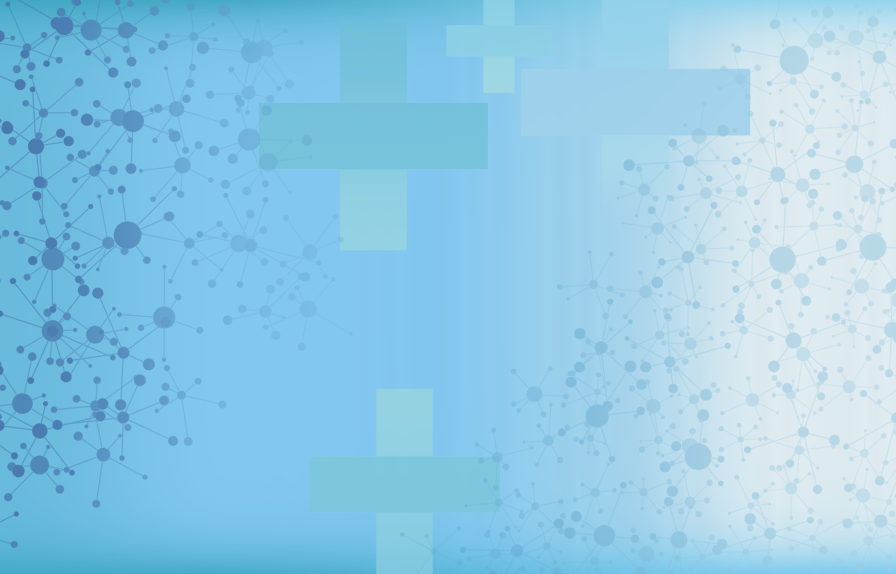
A Shadertoy shader for this background:

```glsl
float hash(vec2 p) {
    return fract(sin(dot(p, vec2(127.1, 311.7))) * 43758.5453);
}

float segmentDist(vec2 p, vec2 a, vec2 b) {
    vec2 ab = b - a;
    return length(p - a - ab * clamp(dot(p - a, ab) / dot(ab, ab), 0.0, 1.0));
}

float fill(float dist) {
    float aa = 0.8 / iResolution.y;
    return 1.0 - smoothstep(-aa, aa, dist);
}

float boxDist(vec2 p, vec2 halfSize) {
    vec2 d = abs(p) - halfSize;
    return length(max(d, 0.0)) + min(max(d.x, d.y), 0.0);
}

// Plus sign: bright along the upright, deeper along the crossbar
vec3 drawCross(vec3 col, vec2 p, float reach, float width, vec3 top, vec3 bar, vec3 foot, float footAlpha) {
    float upright = boxDist(p, vec2(width, reach));
    float crossbar = boxDist(p, vec2(reach, width));
    float t = smoothstep(reach, -reach, p.y);
    vec3 tint = mix(mix(top, foot, t), bar, 0.75 * fill(crossbar));
    float alpha = mix(0.9, footAlpha, smoothstep(-width, -reach, p.y));
    return mix(col, tint, alpha * fill(min(upright, crossbar)));
}

// Which hubs exist: upper left wedge or lower right wedge
bool inRegion(vec2 hub, bool leftSide) {
    return leftSide ? hub.x < 0.54 && hub.y > 0.05 + 0.75 * hub.x
                    : hub.x > 0.70 + 0.62 * hub.y;
}

// Coverage of hubs, bonds and satellite atoms on a jittered grid
float molecules(vec2 p, float cell, float seed, bool leftSide) {
    float cover = 0.0;
    vec2 base = floor(p / cell);
    for (int j = -1; j <= 1; j++)
    for (int i = -1; i <= 1; i++) {
        vec2 id = base + vec2(i, j);
        vec2 key = id + seed;
        vec2 jitter = vec2(hash(key), hash(key + 17.3)) - 0.5;
        vec2 hub = (id + 0.5 + 0.5 * jitter) * cell;
        if (!inRegion(hub, leftSide)) continue;

        float size = cell * mix(0.06, 0.16, pow(hash(key + 5.1), 1.5));
        cover = max(cover, fill(length(p - hub) - size));
        for (int k = 0; k < 6; k++) {
            float n = float(k);
            float angle = 1.047 * (n + 0.8 * hash(key + n * 3.7)) + 6.28 * jitter.x;
            float bond = cell * mix(0.25, 0.72, hash(key + n * 9.1 + 2.0));
            vec2 atom = hub + bond * vec2(cos(angle), sin(angle));
            float atomSize = cell * mix(0.025, 0.065, hash(key + n * 4.3 + 8.0));
            cover = max(cover, fill(length(p - atom) - atomSize));
            cover = max(cover, 0.6 * fill(segmentDist(p, hub, atom) - 0.001));
        }
    }
    return cover;
}

vec3 backdrop(vec2 p) {
    // Teal left edge, sky blue middle, pale right side
    vec3 col = mix(vec3(0.41, 0.73, 0.86), vec3(0.51, 0.78, 0.94), smoothstep(0.0, 0.4, p.x));
    float x = p.x - 0.12 * (p.y - 0.5) * (p.y - 0.5);
    col = mix(col, vec3(0.62, 0.82, 0.92), smoothstep(0.72, 1.06, x));
    col = mix(col, vec3(0.87, 0.92, 0.94), smoothstep(1.0, 1.36, x));
    col += 0.005 * sin(p.x * 90.0 + 2.0 * sin(p.x * 37.0 + p.y)) * smoothstep(0.4, 0.9, p.x);

    // Coloured rims along the top and bottom
    float right = smoothstep(0.3, 1.3, p.x);
    vec3 topRim = mix(vec3(0.24, 0.65, 0.75), vec3(0.55, 0.82, 0.93), right);
    vec3 bottomRim = mix(vec3(0.25, 0.66, 0.78), vec3(0.45, 0.78, 0.93), right);
    col = mix(col, topRim, 0.9 * exp(-pow((1.0 - p.y) / 0.05, 1.2)));
    return mix(col, bottomRim, 0.9 * exp(-pow(p.y / 0.05, 1.2)));
}

void mainImage(out vec4 fragColor, in vec2 fragCoord) {
    vec2 p = fragCoord / iResolution.xy * vec2(1.555, 1.0);
    vec3 col = backdrop(p);

    // Translucent crosses
    vec3 teal = vec3(0.44, 0.75, 0.85);
    vec3 mint = vec3(0.59, 0.83, 0.88);
    col = drawCross(col, p - vec2(0.648, 0.763), 0.199, 0.058, teal, teal, mint, 0.85);
    col = drawCross(col, p - vec2(0.866, 0.929), 0.091, 0.027, vec3(0.55, 0.82, 0.90),
                    vec3(0.54, 0.81, 0.90), vec3(0.63, 0.85, 0.88), 0.9);
    col = drawCross(col, p - vec2(1.103, 0.822), 0.199, 0.058, vec3(0.58, 0.82, 0.92),
                    vec3(0.62, 0.81, 0.92), vec3(0.68, 0.86, 0.92), 0.1);
    col = drawCross(col, p - vec2(0.702, 0.156), 0.166, 0.049, mint,
                    vec3(0.46, 0.77, 0.86), vec3(0.53, 0.80, 0.88), 0.8);

    // Dark network on the left, fading towards the middle
    float leftNet = max(molecules(p, 0.17, 3.0, true), 0.8 * molecules(p + 0.0, 0.125, 41.0, true));
    vec3 navy = mix(vec3(0.27, 0.45, 0.67), vec3(0.38, 0.63, 0.80), smoothstep(0.0, 0.5, p.x));
    col = mix(col, navy, leftNet * mix(0.9, 0.35, smoothstep(0.1, 0.58, p.x)));

    // Soft network on the right, large and small
    float rightNet = max(molecules(p, 0.16, 11.0, false), 0.7 * molecules(p, 0.09, 67.0, false));
    vec3 steel = mix(vec3(0.40, 0.66, 0.82), vec3(0.62, 0.80, 0.88), smoothstep(0.8, 1.5, p.x));
    col = mix(col, steel, 0.6 * rightNet);

    fragColor = vec4(col, 1.0);
}
```
